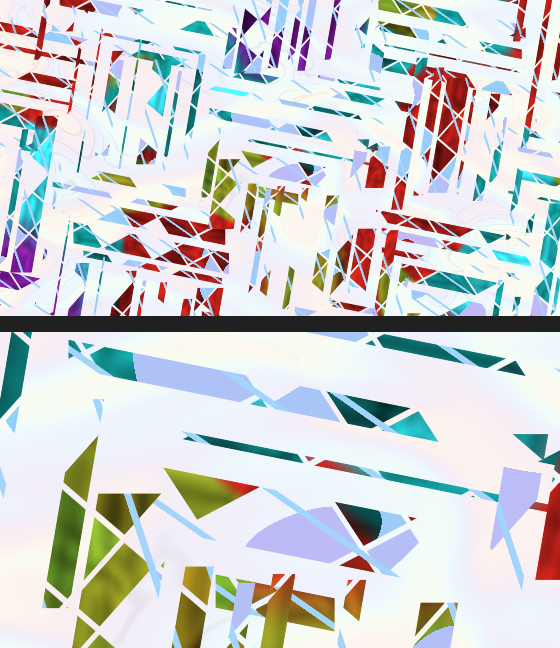
Top: the whole. Bottom: its middle third, enlarged.
Reproduce this background procedurally as a Shadertoy shader.

```glsl
// Slanted colour shards showing through woven white bars on pale marbled paper.

float hash(vec2 p) {
    return fract(sin(dot(p, vec2(127.1, 311.7))) * 43758.5);
}

vec2 gradientAt(vec2 cell) {
    float angle = 6.2832 * hash(cell);
    return vec2(cos(angle), sin(angle));
}

float noise(vec2 p) {
    vec2 i = floor(p), f = p - i, e = vec2(1, 0);
    vec2 w = f * f * f * (f * (f * 6.0 - 15.0) + 10.0);
    return mix(mix(dot(gradientAt(i), f), dot(gradientAt(i + e), f - e), w.x),
               mix(dot(gradientAt(i + e.yx), f - e.yx), dot(gradientAt(i + 1.0), f - 1.0), w.x), w.y);
}

// Antialiased coverage of a signed distance in canvas heights
float cover(float d) {
    float aa = 0.6 / iResolution.y;
    return smoothstep(-aa, aa, d);
}

// Irregular bands: id, distance to the lower edge, distance to the upper edge
vec3 bands(float x, float seed) {
    float i = floor(x);
    if (x < i + 0.7 * hash(vec2(i, seed))) i -= 1.0;
    float low = i + 0.7 * hash(vec2(i, seed));
    float high = i + 1.0 + 0.7 * hash(vec2(i + 1.0, seed));
    return vec3(i, x - low, high - x);
}

float edgeDistance(vec3 band) {
    return min(band.y, band.z);
}

// Positive where bars stand upright, negative where they lie flat
float weave(vec2 p) {
    return cos(6.5 * (p.x - 0.47)) * cos(8.4 * (p.y - 0.7 + 0.1 * p.x)) + 0.8 * noise(p * 4.0);
}

// Teal against red, with olive below and violet above the middle
vec3 shardColour(vec2 p, float jitter) {
    float drift = noise(p * 2.6 + 7.0);
    float warmth = (0.52 - p.y) * cos(2.8 * (p.x - 0.9)) + 0.35 * drift + 0.1 * (jitter - 0.5);
    vec3 teal = mix(vec3(0.06, 0.55, 0.55), vec3(0.22, 0.82, 0.88), smoothstep(0.5, 1.0, jitter));
    vec3 colour = mix(teal, vec3(0.66, 0.11, 0.09), smoothstep(-0.02, 0.02, warmth));
    float column = smoothstep(0.2, 0.1, abs(p.x - 0.93 + 0.2 * drift));
    float speck = smoothstep(0.23, 0.3, noise(p * 3.5 + 31.0));
    float olive = max(column * smoothstep(0.44, 0.34, p.y), speck);
    float violet = max(column * smoothstep(0.72, 0.8, p.y), smoothstep(0.35, 0.2, length(p)));
    colour = mix(colour, mix(vec3(0.62, 0.5, 0.1), vec3(0.42, 0.62, 0.16), jitter), olive);
    return mix(colour, vec3(0.44, 0.09, 0.55), violet);
}

// Open slots between bars, broken into pieces by crossing cracks
vec4 shards(vec2 p, bool upright) {
    float seed = upright ? 3.0 : 8.0;
    float slant = upright ? 0.17 : -0.2;
    float along = upright ? p.y : p.x;
    float across = (upright ? p.x : p.y) - slant * along;

    // Each strip holds one slot, from hairline to nearly full width
    vec3 strip = bands(across * 15.0, seed);
    float width = strip.y + strip.z;
    float slot = width * mix(0.16, 0.88, pow(hash(vec2(strip.x, seed + 2.0)), 1.3));
    float open = cover((strip.y - 0.05 * width) / 15.0) * cover((slot - strip.y) / 15.0);

    // Sharp, ragged ends where the weave changes direction
    float centre = (strip.x + 0.85) / 15.0 + slant * along;
    float field = upright ? weave(vec2(centre, along)) : -weave(vec2(along, centre));
    field += 0.05 + 0.5 * (hash(vec2(strip.x, seed + 1.0)) - 0.5);
    open *= clamp(field / max(fwidth(field), 0.001) + 0.5, 0.0, 1.0);

    // Two crack families leave straight-sided pieces
    vec3 rising = bands(along * 8.0 + across * 6.0, seed + 3.0);
    vec3 falling = bands(along * 6.5 - across * 9.0, seed + 4.0);
    float whole = cover(edgeDistance(rising) / 10.0 - 0.003) * cover(edgeDistance(falling) / 11.1 - 0.003);
    vec2 id = vec2(rising.x + 17.0 * strip.x, falling.x + 31.0 * seed);
    float kind = hash(id) - 0.5 * noise(p * 3.5 + 12.0);
    float jitter = hash(id + 5.3);

    // Dark glassy streaks in the deep pieces, sky to lilac in the pale ones
    float streak = noise(vec2(along * 14.0 + 3.0 * noise(p * 9.0), across * 45.0));
    vec3 deep = shardColour(p, jitter) * (0.5 + 0.65 * sqrt(hash(id + 9.1)) + 0.5 * streak);
    vec3 pale = mix(vec3(0.56, 0.82, 0.98), vec3(0.77, 0.72, 0.96), hash(id + 2.7));
    vec4 piece = vec4(kind < 0.55 ? deep : pale, whole * step(kind, 0.67));

    // Thin blue ribbons crossing the openings
    float ribbonEdge = bands(along * 6.0 + across * 12.0, seed + 5.0).y / 13.4;
    float ribbon = cover(ribbonEdge) * cover(0.007 - ribbonEdge);
    piece = mix(piece, vec4(0.6, 0.82, 0.99, 0.9), ribbon);
    return vec4(piece.rgb, piece.a * open);
}

// Pastel paper with faint swirled veins
vec3 marble(vec2 p) {
    vec2 q = vec2(p.x * 1.6, (p.y + 0.15 * p.x) * 3.4);
    vec2 warp = vec2(noise(q + 4.0), noise(q + 19.0));
    float swirl = noise(q + 2.4 * warp + 0.8 * noise(q * 2.0 + 3.0 * warp));
    float vein = smoothstep(0.1, 0.0, abs(fract(swirl * 6.0) - 0.5));
    vec3 tint = 0.962 + 0.028 * cos(6.2832 * (swirl + 0.4 * p.x + vec3(0.1, 0.35, 0.6)));
    return tint - 0.06 * vein * smoothstep(-0.1, 0.3, noise(p * 3.0 + 40.0));
}

void mainImage(out vec4 fragColor, in vec2 fragCoord) {
    vec2 p = fragCoord / iResolution.y;
    vec3 colour = marble(p);
    vec4 flatLayer = shards(p, false);
    vec4 uprightLayer = shards(p, true);
    colour = mix(colour, flatLayer.rgb, flatLayer.a);
    colour = mix(colour, uprightLayer.rgb, uprightLayer.a);
    fragColor = vec4(clamp(colour, 0.0, 1.0), 1.0);
}
```
